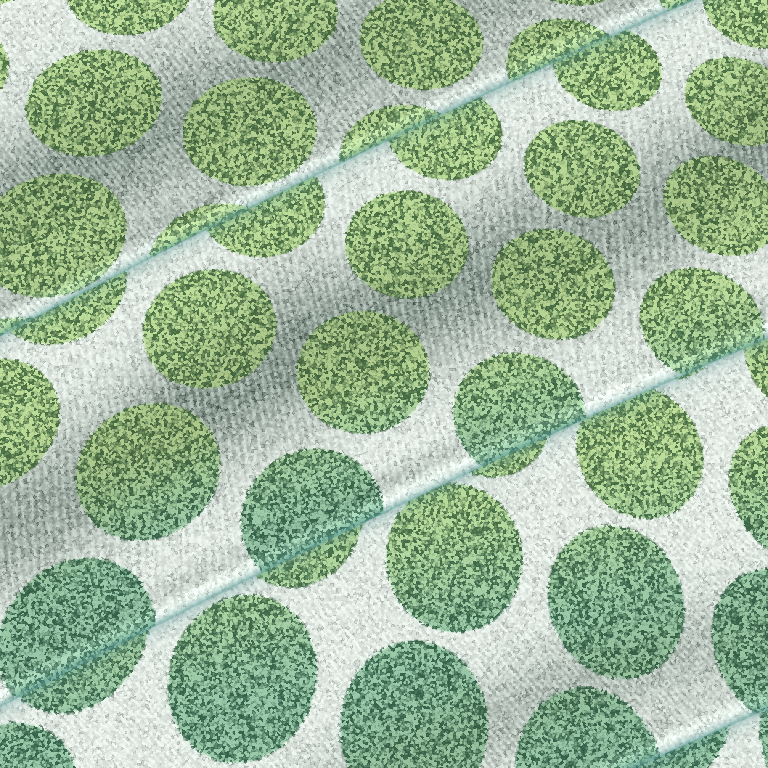
This texture is drawn by a Shadertoy shader. Its source:

```glsl
// Folded metallic fabric: green woven dots on silver, in diagonal pleats with sheen and grain.

const int BANDS = 4;               // pleats, counted from the bottom
const float FOLD_START = -0.403;   // height of the lowest fold at the left edge
const float FOLD_PITCH = 0.4825;
const vec2 FOLD_SLOPE = vec2(0.53, -0.05); // linear and quadratic rise
const vec2 TILT = vec2(-0.06, -0.38);      // perspective of the cloth
const float GRAIN_SCALE = 290.0;
const float RIB_COUNT = 98.0;

// Dot lattice of each pleat: one dot centre, two steps, dot radii
const vec2 ORIGIN[BANDS] = vec2[](vec2(0.51, -0.41), vec2(0.085, -0.207),
                                  vec2(-0.027, 0.018), vec2(-0.197, 0.374));
const vec2 STEP_A[BANDS] = vec2[](vec2(0.193, -0.051), vec2(0.193, -0.051),
                                  vec2(0.203, -0.057), vec2(0.23, -0.043));
const vec2 STEP_B[BANDS] = vec2[](vec2(0.244, 0.122), vec2(0.244, 0.122),
                                  vec2(0.262, 0.123), vec2(0.256, 0.168));
const vec2 RADIUS[BANDS] = vec2[](vec2(0.083), vec2(0.083),
                                  vec2(0.087, 0.081), vec2(0.098, 0.092));
// Shaded valley of each pleat: centre, width, depth; then rib slant
const vec4 VALLEY[BANDS] = vec4[](vec4(0.5, 0.2, 0.3, 0.9), vec4(0.27, 0.14, 0.55, 0.9),
                                  vec4(0.52, 0.20, 1.0, 0.15), vec4(0.31, 0.21, 0.9, 0.8));

const vec3 SILVER_LIGHT = vec3(0.90, 0.93, 0.905);
const vec3 SILVER_DARK = vec3(0.55, 0.61, 0.575);
const vec3 LIME_LIGHT = vec3(0.73, 0.85, 0.59);
const vec3 LIME_DARK = vec3(0.28, 0.42, 0.26);
const vec3 TEAL_LIGHT = vec3(0.59, 0.77, 0.65);
const vec3 TEAL_DARK = vec3(0.20, 0.37, 0.28);
const vec3 EDGE_TINT = vec3(0.36, 0.62, 0.61);

vec2 hash2(vec2 p) {
    vec3 q = fract(p.xyx * vec3(0.1031, 0.1030, 0.0973));
    q += dot(q, q.yzx + 33.33);
    return fract((q.xx + q.yz) * q.zy);
}

// Cellular noise: random brightness of the nearest thread, dimmed at its rim
float threadGrain(vec2 p) {
    vec2 cell = floor(p);
    float nearest = 9.0, value = 0.0;
    for (int y = -1; y <= 1; y++)
    for (int x = -1; x <= 1; x++) {
        vec2 id = cell + vec2(x, y);
        vec2 r = hash2(id);
        float d = length(id + r - p);
        if (d < nearest) {
            nearest = d;
            value = hash2(id + 71.0).x;
        }
    }
    return clamp(value * 1.1 + 0.22 - 0.4 * nearest, 0.0, 1.0);
}

// Normalised distance to the nearest dot edge, negative inside
float dotDistance(vec2 cloth, int band) {
    mat2 lattice = mat2(STEP_A[band], STEP_B[band]);
    vec2 local = cloth - ORIGIN[band];
    vec2 cell = round(inverse(lattice) * local);
    float d = 9.0;
    for (int y = -1; y <= 1; y++)
    for (int x = -1; x <= 1; x++) {
        vec2 offset = local - lattice * (cell + vec2(x, y));
        d = min(d, length(offset / RADIUS[band]) - 1.0);
    }
    return d;
}

// Colour of one pleat; t runs from its lower fold (0) to the next fold (1)
vec3 pleat(vec2 p, float t, int band, float grain, float pixel) {
    vec4 v = VALLEY[band];
    vec2 centred = p - 0.5;
    vec2 cloth = centred / (1.0 + dot(TILT, centred));

    // Soft sheen, wavering along the pleat
    float wave = sin(p.x * 9.0 + float(band) * 2.1) + 0.5 * sin(p.x * 19.0 - p.y * 7.0);
    float bend = (t - v.x - 0.035 * wave) / v.y;
    float valley = v.z * exp(-bend * bend) * (0.9 + 0.1 * wave);
    float rollBend = (t - 0.075) / 0.04;
    float roll = exp(-rollBend * rollBend) * (0.25 + 0.12 * wave);
    float shade = clamp(valley + roll + 0.08, 0.0, 1.0);

    // Silver ground with fine ribs and dark specks
    float ribs = sin(6.2832 * RIB_COUNT * (p.x + v.w * p.y + 0.012 * sin(p.y * 8.0 + p.x * 5.0)));
    vec3 silver = mix(SILVER_LIGHT, SILVER_DARK, shade);
    silver += ribs * (0.018 + 0.05 * shade) + (grain - 0.55) * (0.13 + 0.10 * shade);
    silver -= 0.10 * (1.0 - smoothstep(0.05, 0.15, grain));

    // Dots turn from teal to lime with height and in the valleys
    float warm = clamp(smoothstep(0.2, 0.65, p.y + 0.35 * (t - 0.3)) + 0.35 * valley, 0.0, 1.0);
    float glint = smoothstep(0.05, 0.95, grain);
    vec3 green = mix(mix(TEAL_DARK, TEAL_LIGHT, glint), mix(LIME_DARK, LIME_LIGHT, glint), warm);
    green *= 1.04 - 0.12 * shade;

    float d = dotDistance(cloth, band) + 0.03 * (grain - 0.5);
    float soft = 1.5 * pixel / RADIUS[band].x;
    vec3 color = mix(silver, green, 1.0 - smoothstep(-soft, soft, d));

    // Bright rolled lip, tinted edge, and shadow cast by the pleat above
    color += 0.10 * exp(-pow((t - 0.035) / 0.018, 2.0));
    color = mix(color, EDGE_TINT, 0.75 * exp(-max(t, 0.0) / 0.012));
    return mix(color, EDGE_TINT * 0.9, 0.4 * exp(-max(1.0 - t, 0.0) / 0.022));
}

void mainImage(out vec4 fragColor, in vec2 fragCoord) {
    vec2 p = fragCoord / iResolution.y;
    float pixel = 1.0 / iResolution.y;
    float rise = p.x * (FOLD_SLOPE.x + FOLD_SLOPE.y * p.x);
    float height = (p.y - rise - FOLD_START) / FOLD_PITCH;
    float soft = pixel / FOLD_PITCH;
    float grain = threadGrain(p * GRAIN_SCALE);

    // Each pleat overlaps the one below it
    vec3 color = SILVER_LIGHT;
    for (int band = 0; band < BANDS; band++) {
        float t = height - float(band) + 1.0;
        if (t < -soft || t > 1.0 + soft) continue;
        color = mix(color, pleat(p, t, band, grain, pixel), smoothstep(-soft, soft, t));
    }
    fragColor = vec4(clamp(color, 0.0, 1.0), 1.0);
}
```
